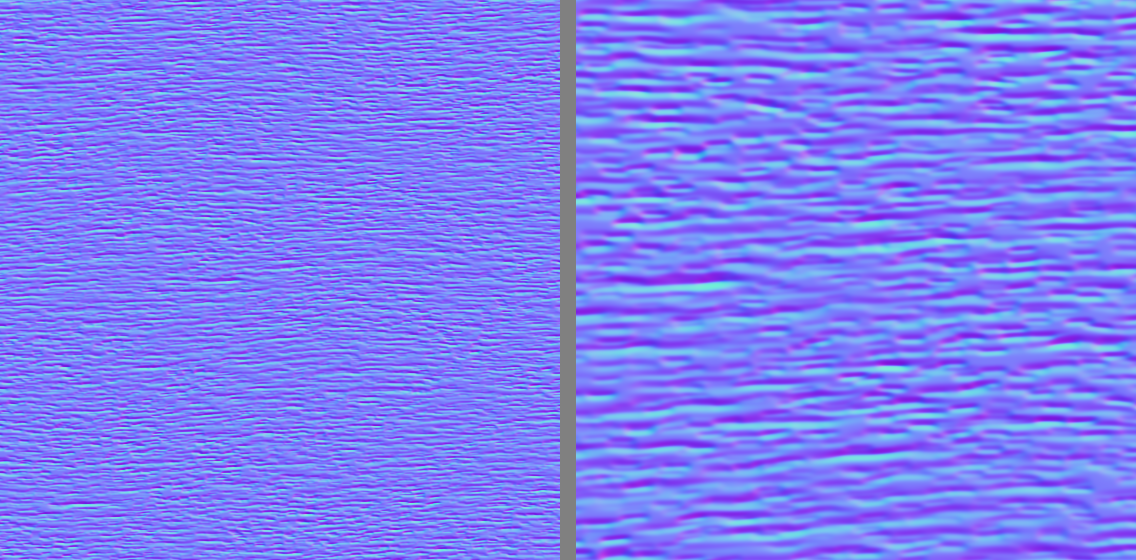
Left, the full canvas; right, a detail of the centre.
Reproduce this texture map procedurally as a WebGL 2 fragment shader.

```glsl
#version 300 es
precision highp float;

uniform vec2 u_resolution;
out vec4 outColor;

// Cells per canvas (along, across) for each family of grooves
const vec2 LONG_CELLS = vec2(9.0, 88.0);
const vec2 MEDIUM_CELLS = vec2(23.0, 108.0);
const vec2 SHORT_CELLS = vec2(54.0, 124.0);

const float GROOVE_LENGTH = 0.44;  // half length, in cells
const float GROOVE_WIDTH = 0.28;   // half width, in cells
const float MIN_DEPTH = 0.25;      // shallowest groove, deepest is 1
const float RELIEF = 0.0024;       // height of one depth unit, in canvas units
const float SAMPLE_STEP = 0.0006;  // half span of the slope measurement
const float SLOPE_BIAS = -0.02;    // slight lean of the whole surface
const float BEND = 0.004;          // slow bending of the grain
const float WOBBLE = 0.0003;       // fine waviness of the grain
const float FLAT_BLUE = 0.965;     // blue level that all slopes lean towards
const float BLUE_RANGE = 0.55;     // how far blue follows the slope

vec3 hash3(vec2 cell, float seed) {
    vec3 q = fract(vec3(cell.xyx + seed * 17.3) * vec3(0.1031, 0.1030, 0.0973));
    q += dot(q, q.yxz + 33.33);
    return fract((q.xxy + q.yzz) * q.zyx);
}

// Grain lines drift slowly and tremble along their length
vec2 bendGrain(vec2 p) {
    float slow = sin(5.1 * p.x + 4.0 * p.y) + 0.6 * sin(11.0 * p.x - 9.0 * p.y + 1.7);
    float fine = sin(97.0 * p.x + 41.0 * p.y) + sin(173.0 * p.x - 67.0 * p.y + 2.0);
    return vec2(p.x, p.y - 0.02 * p.x + BEND * slow + WOBBLE * fine);
}

// 0 where long calm grain rules, 1 where short broken grain rules
float brokenness(vec2 p) {
    float s = sin(9.0 * p.x + 21.0 * p.y + 2.0 * sin(7.0 * p.y + 3.0 * p.x));
    s += sin(17.0 * p.x - 33.0 * p.y + 1.5 * sin(13.0 * p.x + 2.0));
    s += 0.7 * sin(31.0 * p.x + 58.0 * p.y + 4.0);
    return smoothstep(-1.8, 1.8, s);
}

// Sum of elongated dents, one scattered in each cell
float grooves(vec2 p, vec2 cells, float seed) {
    vec2 q = p * cells;
    float depth = 0.0;
    for (int j = -1; j <= 1; j++) {
        float row = floor(q.y) + float(j);
        float x = q.x + 7.0 * hash3(vec2(row, 5.0), seed).x;
        for (int i = -1; i <= 1; i++) {
            float column = floor(x) + float(i);
            vec3 rnd = hash3(vec2(column, row), seed + 1.0);
            vec2 d = vec2(x - column, q.y - row) - rnd.xy;
            d /= vec2(GROOVE_LENGTH, GROOVE_WIDTH * mix(0.8, 1.15, rnd.x));
            float along = d.x * d.x;
            depth += mix(MIN_DEPTH, 1.0, rnd.z) * exp(-along * along - d.y * d.y);
        }
    }
    return depth;
}

float surfaceHeight(vec2 p) {
    float broken = brokenness(p);
    vec2 grain = bendGrain(p);
    float depth = mix(1.0, 0.7, broken) * grooves(grain, LONG_CELLS, 1.0);
    depth += mix(0.75, 0.85, broken) * grooves(grain, MEDIUM_CELLS, 4.0);
    depth += mix(0.5, 1.0, broken) * grooves(grain, SHORT_CELLS, 9.0);
    return -RELIEF * depth;
}

void main() {
    vec2 p = gl_FragCoord.xy / u_resolution;

    // Slopes by central differences
    vec2 e = vec2(SAMPLE_STEP, 0.0);
    vec2 slope = vec2(
        surfaceHeight(p + e.xy) - surfaceHeight(p - e.xy),
        surfaceHeight(p + e.yx) - surfaceHeight(p - e.yx)) / (2.0 * SAMPLE_STEP);

    // Encode the surface normal as colour, with a gentler blue
    vec3 normal = normalize(vec3(-slope + SLOPE_BIAS, 1.0));
    vec3 color = 0.5 + 0.5 * normal;
    color.b = mix(FLAT_BLUE, color.b, BLUE_RANGE);
    outColor = vec4(color, 1.0);
}
```
